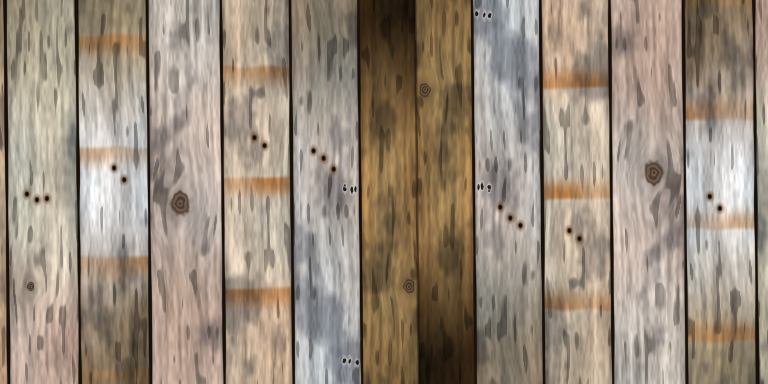
This texture is drawn by a Shadertoy shader. Its source:

```glsl
// Weathered vertical planks: a run of seven boards, turned half a circle about
// a central seam to fill the other side. Each board blends three tones along its
// length, then gains stretched noise grain, stains, knots, nail holes and seams.

#define CENTER vec2(1.086, 0.51)   // pivot of the half turn, in canvas heights
#define TILT 0.010                 // lean of the seams
#define SEAM_WIDTH 0.0036          // half width of the gaps
#define GRAIN 0.46                 // contrast of the fibres
#define BLOTCH 0.34                // strength of broad weathering
#define BAND_SPACING 0.29          // distance between rust bands
#define RUST vec3(0.66, 0.43, 0.22)
#define GAP_COLOR vec3(0.09, 0.06, 0.04)
#define KNOT_COLOR vec3(0.30, 0.23, 0.18)
#define HOLE_COLOR vec3(0.08, 0.05, 0.04)

// Board borders, measured outward from the central seam
const float EDGE[8] = float[8](0.0, 0.148, 0.326, 0.506, 0.698, 0.882, 1.068, 1.25);

// Tones at the top, middle and bottom of each board
const vec3 TOP[7] = vec3[7](vec3(.20,.13,.06), vec3(.50,.45,.38), vec3(.74,.66,.57),
    vec3(.75,.73,.70), vec3(.59,.51,.40), vec3(.67,.63,.54), vec3(.70,.62,.52));
const vec3 MID[7] = vec3[7](vec3(.62,.48,.30), vec3(.71,.69,.67), vec3(.78,.73,.66),
    vec3(.74,.68,.64), vec3(.85,.85,.85), vec3(.73,.71,.65), vec3(.74,.65,.54));
const vec3 LOW[7] = vec3[7](vec3(.58,.45,.28), vec3(.78,.77,.76), vec3(.76,.67,.58),
    vec3(.71,.63,.58), vec3(.51,.42,.32), vec3(.72,.62,.56), vec3(.72,.62,.52));

// Knots: place across the board, height, radius. Nails: place, height, count.
const vec3 KNOT[7] = vec3[7](vec3(.16,.253,.020), vec3(0), vec3(0),
    vec3(.58,.469,.034), vec3(0), vec3(.68,.253,.013), vec3(0));
const vec3 NAILS[7] = vec3[7](vec3(0), vec3(.53,.585,3), vec3(.46,.64,2),
    vec3(0), vec3(.42,.545,2), vec3(.58,.49,3), vec3(0));
// Rust bands: phase in height, strength
const vec2 BANDS[7] = vec2[7](vec2(0), vec2(0), vec2(.23,.85), vec2(0),
    vec2(.02,.65), vec2(0), vec2(0));

float hash(vec2 p) { return fract(sin(dot(p, vec2(127.1, 311.7))) * 43758.5453); }

float noise(vec2 p) {
    vec2 i = floor(p), f = fract(p);
    f = f * f * (3.0 - 2.0 * f);
    return mix(mix(hash(i), hash(i + vec2(1, 0)), f.x),
               mix(hash(i + vec2(0, 1)), hash(i + vec2(1, 1)), f.x), f.y);
}

float fbm(vec2 p) {
    float sum = 0.0, amp = 0.533;
    for (int i = 0; i < 4; i++) { sum += amp * noise(p); p = p * 2.03 + 7.3; amp *= 0.5; }
    return sum;
}

void mainImage(out vec4 fragColor, in vec2 fragCoord) {
    float px = 1.0 / iResolution.y;
    vec2 p = fragCoord * px;
    p.x += TILT * (p.y - 0.5);
    if (p.x > CENTER.x) p = 2.0 * CENTER - p;
    vec2 q = vec2(CENTER.x - p.x, p.y);

    int board = 0;
    for (int k = 1; k < 7; k++) if (q.x > EDGE[k]) board = k;
    float left = EDGE[board], width = EDGE[board + 1] - left;
    float id = float(board);
    vec2 seed = vec2(id * 17.3, id * 5.7);

    // Tone along the board, with ragged transitions
    float blotch = fbm(q * vec2(9.0, 6.0) + seed);
    float h = q.y + 0.16 * (blotch - 0.5);
    vec3 color = mix(LOW[board], MID[board], smoothstep(0.05, 0.47, h));
    color = mix(color, TOP[board], smoothstep(0.55, 0.98, h));

    // Rust bands, sharp above and fading below
    vec2 band = BANDS[board];
    float phase = fract((q.y - band.x + 0.012 * noise(q * 18.0)) / BAND_SPACING + 0.5) - 0.5;
    float rust = smoothstep(-0.16, 0.04, phase) * (1.0 - smoothstep(0.06, 0.11, phase));
    color = mix(color, RUST, rust * band.y * (0.35 + 0.75 * noise(q * vec2(14.0, 9.0) + seed)));

    // Fibres that bend around the knot
    vec3 knot = KNOT[board];
    vec2 k = q - vec2(left + knot.x * width, knot.y);
    float kr = length(k * vec2(1.0, 0.78)) / max(knot.z, 0.0001);
    float gx = q.x - 0.65 * k.x * exp(-0.16 * kr * kr);
    gx += 0.014 * noise(vec2(q.x * 7.0, q.y * 5.0) + seed);
    float fibre = 0.6 * noise(vec2(gx * 125.0, q.y * 9.0) + seed)
                + 0.4 * noise(vec2(gx * 230.0, q.y * 48.0) + seed);
    float streak = fbm(vec2(gx * 28.0, q.y * 2.2) + seed);
    float rings = sin(gx * 260.0 + 9.0 * noise(vec2(gx * 9.0, q.y * 3.0) + seed));
    color *= 1.0 + GRAIN * (fibre - 0.5) + BLOTCH * (streak + blotch - 1.0) + 0.03 * rings;
    color += vec3(0.07, 0.0, -0.04) * (noise(q * vec2(11.0, 4.0) + seed + 3.1) - 0.5);
    float stain = smoothstep(0.56, 0.78, fbm(q * vec2(13.0, 7.0) + seed + 31.0));
    color *= mix(vec3(1.0), vec3(0.70, 0.71, 0.74), stain);
    color *= 1.0 - 0.32 * smoothstep(0.74, 0.86, noise(vec2(gx * 90.0, q.y * 14.0) + seed + 9.0));

    // Knot: pale halo, dark ringed heart
    if (knot.z > 0.0) {
        kr += 0.25 * (noise(k * 90.0) - 0.5);
        color *= 1.0 - 0.22 * exp(-0.7 * kr * kr);
        vec3 heart = KNOT_COLOR * (1.05 + 0.35 * sin(kr * 17.0));
        color = mix(color, heart, 0.85 * (1.0 - smoothstep(0.55, 0.85, kr)));
    }

    // Nail holes with rusty rims
    vec3 nails = NAILS[board];
    for (float n = 0.0; n < nails.z; n++) {
        float t = n - 0.5 * (nails.z - 1.0);
        vec2 at = vec2(left + nails.x * width, nails.y);
        at += vec2(0.026 * t, 0.018 * t + 0.03 * (hash(vec2(n, id)) - 0.5));
        float r = length((q - at) * vec2(1.0, 0.8));
        color = mix(color, RUST * 0.6, 0.6 * (1.0 - smoothstep(0.004, 0.016, r)));
        color = mix(color, HOLE_COLOR, 1.0 - smoothstep(0.005 - px, 0.005 + px, r));
    }

    // Chipped scuffs beside the border of the pale board
    if (board == 1) for (float n = 0.0; n < 6.0; n++) {
        vec2 at = vec2(left + 0.014 + 0.014 * mod(n, 3.0), 0.057 + 0.455 * floor(n / 3.0));
        vec2 v = q - at - 0.012 * (hash(vec2(n, 4.0)) - 0.5);
        float chip = length(v * vec2(1.0, 0.5)) + 0.004 * (noise(q * 160.0) - 0.5);
        color = mix(color, vec3(0.86), 0.5 * (1.0 - smoothstep(0.004, 0.009, chip)));
        color = mix(color, HOLE_COLOR, 0.9 * (1.0 - smoothstep(0.002, 0.005, chip)));
    }

    // Seams: soft shade, then the dark gap; the central one is fainter
    float side = min(q.x - left, left + width - q.x);
    float strength = q.x < 0.07 ? 0.5 : 1.0;
    float gap = SEAM_WIDTH * (0.55 + 0.7 * noise(vec2(q.y * 9.0, floor(q.x * 6.0))));
    color *= 1.0 - 0.35 * strength * exp(-side / 0.006);
    color = mix(color, GAP_COLOR, strength * (1.0 - smoothstep(gap - px * 0.5, gap + px, side)));

    fragColor = vec4(clamp(color, 0.0, 1.0), 1.0);
}
```
